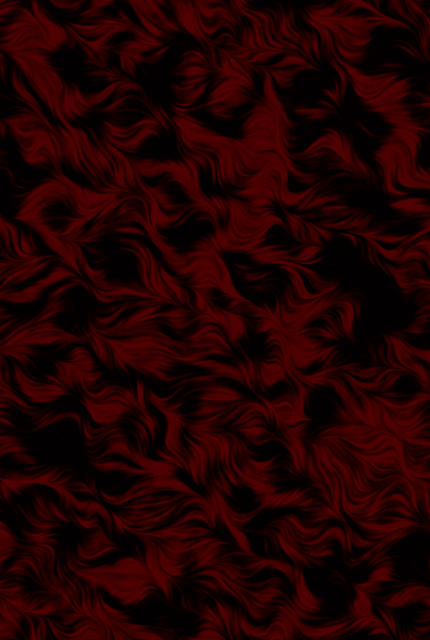
Write a Shadertoy shader that draws this texture.

```glsl
#define RIBBON_SCALE 6.8
#define RIBBON_REPEAT 3.2
#define SIDE_FADE 0.9
#define WOBBLE 0.013
#define STREAK_LENGTH 0.034
#define STREAK_FREQ 155.0
#define STREAK_GAIN 2.2
#define FLOW_SWING 0.85
#define STEPS 16
#define BRIGHT_RED vec3(0.305, 0.0, 0.0)
#define DARK_RED vec3(0.008, 0.0, 0.0)

float hash(vec2 cell) {
    vec3 q = fract(cell.xyx * vec3(0.1031, 0.1030, 0.0973));
    q += dot(q, q.yzx + 33.33);
    return fract((q.x + q.y) * q.z);
}

float valueNoise(vec2 p) {
    vec2 cell = floor(p), f = p - cell;
    f = f * f * f * (f * (f * 6.0 - 15.0) + 10.0);
    vec2 e = vec2(1.0, 0.0);
    return mix(mix(hash(cell), hash(cell + e.xy), f.x),
               mix(hash(cell + e.yx), hash(cell + e.xx), f.x), f.y);
}

// Combing direction: mostly falling to the right, swinging to the other diagonal
vec2 flow(vec2 p) {
    float phase = 27.0 * p.x + 19.0 * p.y + 7.0 * valueNoise(p * 7.0 + 31.0);
    float angle = -0.4 + FLOW_SWING * sin(phase) + 0.35 * sin(47.0 * p.y - 30.0 * p.x);
    return vec2(cos(angle), sin(angle));
}

// Winding bands along several levels of a wobbled noise field
float ribbon(vec2 p) {
    p += WOBBLE * sin(p.yx * vec2(45.0, 41.0) + 2.5 * sin(p * 9.0));
    vec2 q = mat2(0.82, 0.57, -0.57, 0.82) * p * RIBBON_SCALE;
    float level = valueNoise(q + 17.0) + 0.14 * (valueNoise(q * 2.3 + 5.0) - 0.5) - 0.5;
    float wave = 0.5 + 0.5 * cos(6.2832 * RIBBON_REPEAT * level);
    return wave * (1.0 - SIDE_FADE * smoothstep(0.1, 0.6, abs(level)));
}

void mainImage(out vec4 fragColor, in vec2 fragCoord) {
    vec2 p = fragCoord / iResolution.x;
    float stride = STREAK_LENGTH / float(STEPS);
    float band = 0.0, grain = 0.0, total = 0.0;

    // Average bands and grain along the flow, both ways, to comb them into fur
    for (int side = -1; side <= 1; side += 2) {
        vec2 q = p;
        for (int i = 0; i < STEPS; i++) {
            float t = (float(i) + 0.5) / float(STEPS);
            float weight = 1.0 - t * t;
            q += float(side) * stride * flow(q);
            band += weight * ribbon(q);
            grain += weight * valueNoise(q * STREAK_FREQ);
            total += weight;
        }
    }
    band /= total;
    float streak = (grain / total - 0.5) * STREAK_GAIN;

    // Streaks fray the band edges and shade the strands
    float tone = smoothstep(0.08, 0.78, band + streak * 0.5);
    tone *= 0.85 + 0.65 * streak;
    fragColor = vec4(DARK_RED + BRIGHT_RED * clamp(tone, 0.0, 1.0), 1.0);
}
```
